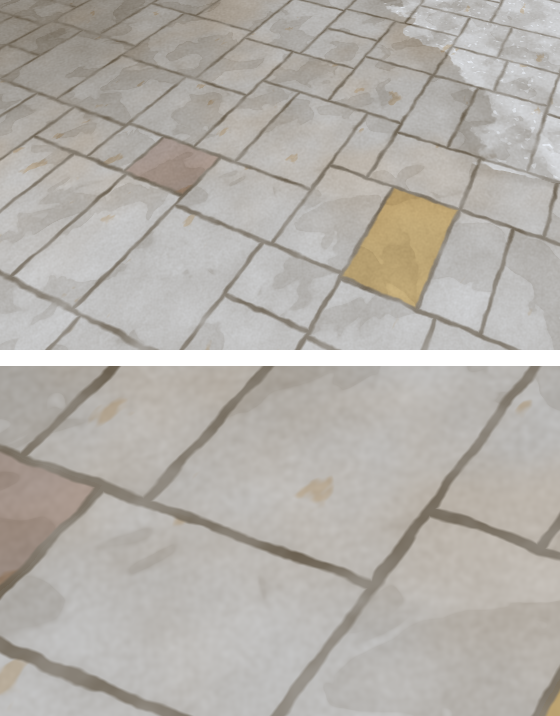
Top: the whole. Bottom: its middle third, enlarged.
Write a Shadertoy shader that draws this texture.

```glsl
// Weathered paving of mixed rectangular stones in perspective, wet at the upper right.

const float STONE_SIZE = 0.235;
const vec2 CENTER = vec2(0.8, 0.5);
const vec2 VANISH_RIGHT = vec2(1.97, 1.93);
const vec2 VANISH_LEFT = vec2(-3.84, 2.18);
const vec3 SOIL = vec3(0.41, 0.37, 0.31);
const vec3 LIMESTONE = vec3(0.77, 0.77, 0.77);
const vec3 OCHRE = vec3(1.0, 0.88, 0.63);
const vec3 ROSE = vec3(0.90, 0.83, 0.80);

struct Stone { vec2 lo; vec2 hi; };

vec2 hash2(vec2 p) {
    vec3 q = fract(p.xyx * vec3(0.1031, 0.1030, 0.0973));
    q += dot(q, q.yzx + 33.33);
    return fract((q.xx + q.yz) * q.zy);
}

float corner(vec2 cell, vec2 f, vec2 o) {
    return dot(hash2(cell + o) * 2.0 - 1.0, f - o);
}

float gradientNoise(vec2 p) {
    vec2 c = floor(p), f = p - c;
    vec2 w = f * f * f * (f * (f * 6.0 - 15.0) + 10.0);
    vec2 e = vec2(0.0, 1.0);
    return mix(mix(corner(c, f, e.xx), corner(c, f, e.yx), w.x),
               mix(corner(c, f, e.xy), corner(c, f, e.yy), w.x), w.y);
}

float fbm(vec2 p) {
    float sum = 0.0, amp = 1.0;
    for (int i = 0; i < 4; i++) {
        sum += amp * gradientNoise(p);
        p = mat2(1.6, 1.2, -1.2, 1.6) * p + 7.3;
        amp *= 0.5;
    }
    return sum;
}

float lineThrough(vec2 p, vec2 a, vec2 b) {
    vec2 d = normalize(b - a);
    return dot(p - a, vec2(d.y, -d.x));
}

// Canvas to floor plane, measured in stones
vec2 toGround(vec2 p) {
    float depth = lineThrough(p, VANISH_LEFT, VANISH_RIGHT)
                / lineThrough(CENTER, VANISH_LEFT, VANISH_RIGHT);
    vec2 uv = vec2(lineThrough(p, CENTER, VANISH_RIGHT), lineThrough(p, CENTER, VANISH_LEFT));
    return uv / (depth * STONE_SIZE) + 40.4;
}

vec2 joint(vec2 cell) { return cell + 0.2 + 0.6 * hash2(cell); }

bool isEven(vec2 cell) { return mod(cell.x + cell.y, 2.0) < 0.5; }

// Interlocking rectangles: even cells hold upright joints, odd cells level ones
Stone stoneAt(vec2 g) {
    vec2 cell = floor(g), v = cell, e = vec2(1.0, 0.0);
    vec2 side = step(joint(cell), g);
    if (isEven(cell)) {
        v.x += side.x;
        v.y += step(joint(cell + e * (2.0 * side.x - 1.0)).y, g.y);
    } else {
        v.y += side.y;
        v.x += step(joint(cell + e.yx * (2.0 * side.y - 1.0)).x, g.x);
    }
    vec2 a = joint(v - 1.0), b = joint(v), l = joint(v - e), d = joint(v - e.yx);
    Stone s;
    if (isEven(v)) s = Stone(vec2(a.x, d.y), vec2(b.x, l.y));
    else s = Stone(vec2(l.x, a.y), vec2(d.x, b.y));

    // Long stones are cut in two
    vec2 size = s.hi - s.lo;
    vec2 cut = s.lo + size * mix(0.36, 0.64, hash2(v + 5.0).x);
    if (size.x > max(size.y, 1.25)) {
        if (g.x < cut.x) s.hi.x = cut.x; else s.lo.x = cut.x;
    } else if (size.y > 1.25) {
        if (g.y < cut.y) s.hi.y = cut.y; else s.lo.y = cut.y;
    }
    return s;
}

float sameStone(Stone s, vec2 spot) {
    return distance(s.lo, stoneAt(toGround(spot)).lo) < 0.001 ? 1.0 : 0.0;
}

// Cloudy discoloration with dark-rimmed water stains
float stains(vec2 q) {
    float n = fbm(q * 1.25 + 0.35 * gradientNoise(q * 3.0 + 4.0));
    float pool = smoothstep(0.10, 0.17, n);
    float rim = exp(-abs(n - 0.13) * 32.0);
    return 0.12 * pool + 0.09 * rim - 0.13 * fbm(q * 2.3 + 11.0);
}

void mainImage(out vec4 fragColor, in vec2 fragCoord) {
    vec2 p = fragCoord / iResolution.y;
    vec2 ground = toGround(p);
    float blur = 0.6 * length(fwidth(ground));
    vec2 g = ground + 0.022 * vec2(fbm(ground * 5.0), fbm(ground * 5.0 + 31.0));

    Stone s = stoneAt(g);
    vec2 seed = hash2(s.lo * 17.0);
    vec2 gap = min(g - s.lo, s.hi - g);
    float edge = min(gap.x, gap.y);

    // Stone tone: pale in front, dim in the upper left
    float tone = mix(0.98, 0.82, smoothstep(0.1, 1.0, p.y));
    tone -= 0.46 * smoothstep(0.62, 0.0, distance(p * vec2(0.6, 1.0), vec2(0.0, 1.05)));
    tone += 0.09 * (seed.x - 0.5) - stains(g + seed * 50.0);
    tone += 0.07 * gradientNoise(g * 22.0) + 0.07 * gradientNoise(p * 130.0);
    tone -= 0.12 * exp(-edge / 0.03) * (0.6 + fbm(g * 6.0));

    // Water film: damp border, then a broken bright reflection
    float film = p.x - mix(1.37, 1.13, smoothstep(0.7, 1.0, p.y))
               + 0.09 * fbm(g * 2.2) - 0.8 * smoothstep(0.54, 0.36, p.y);
    float wet = smoothstep(0.0, 0.015, film);
    float sheen = smoothstep(-0.25, 0.15, fbm(g * 1.7 + 60.0));
    tone -= 0.13 * smoothstep(-0.16, -0.02, film) * (1.0 - wet);
    tone += wet * (0.07 + 0.17 * sheen + 0.22 * smoothstep(0.2, 0.45, gradientNoise(g * 14.0)));

    vec3 color = mix(SOIL, LIMESTONE, tone);

    // Warm mineral tints
    float warmth = smoothstep(-0.2, 0.5, fbm(ground * 0.7 + 3.0)) * smoothstep(0.1, 0.6, p.y);
    color *= mix(vec3(1.0), vec3(1.0, 0.965, 0.92), warmth * (1.0 - wet));
    float rust = smoothstep(0.42, 0.6, fbm(g * vec2(4.0, 2.5) + seed * 20.0));
    color *= mix(vec3(1.0), vec3(0.93, 0.83, 0.68), 0.6 * rust);
    color *= mix(vec3(1.0), OCHRE, sameStone(s, vec2(1.2, 0.24)));
    color *= mix(vec3(1.0), ROSE, sameStone(s, vec2(0.48, 0.56)));

    // Joints of uneven width and depth
    float width = 0.017 + 0.012 * gradientNoise(g * 7.0);
    float grout = 1.0 - smoothstep(width - blur, width + blur + 0.006, edge);
    float dirt = 0.22 + 0.5 * fbm(g * 3.0 + 20.0) + 0.22 * (0.5 - p.y) + 0.25 * wet;
    vec3 groutColor = mix(SOIL, LIMESTONE, clamp(dirt, -0.3, 0.75));
    color = mix(color, groutColor, 0.9 * grout);

    fragColor = vec4(clamp(color, 0.0, 1.0), 1.0);
}
```
